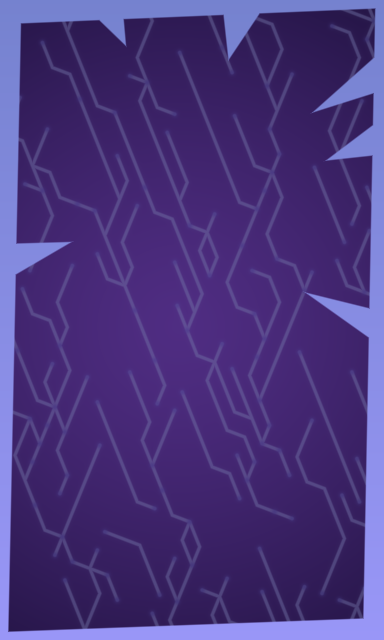
A Shadertoy shader for this pattern:

```glsl
float hash(vec2 p) {
    return fract(sin(dot(p, vec2(127.1, 311.7))) * 43758.5453);
}

float segment(vec2 p, vec2 a, vec2 b) {
    vec2 pa = p - a, ba = b - a;
    return length(pa - ba * clamp(dot(pa, ba) / dot(ba, ba), 0.0, 1.0));
}

// Signed distance to a wedge opening from its tip, negative inside
float wedge(vec2 p, vec2 tip, float angle, float halfAngle) {
    vec2 axis = vec2(cos(angle), sin(angle)), q = p - tip;
    float along = dot(q, axis);
    float across = abs(q.x * axis.y - q.y * axis.x);
    return across * cos(halfAngle) - along * sin(halfAngle);
}

// Slanted sheet with torn notches, negative inside
float sheet(vec2 p) {
    float d = max(0.0128 + 0.0208 * p.y - p.x, p.x - 0.567 - 0.0195 * p.y);
    d = max(d, max(p.y - 0.962 - 0.042 * p.x, 0.0125 + 0.0372 * p.x - p.y));
    d = max(d, -wedge(p, vec2(0.197, 0.928), 2.016, 0.358));
    d = max(d, -wedge(p, vec2(0.357, 0.906), 1.331, 0.349));
    d = max(d, -wedge(p, vec2(0.488, 0.824), 0.517, 0.211));
    d = max(d, -wedge(p, vec2(0.509, 0.749), 0.377, 0.269));
    d = max(d, -wedge(p, vec2(0.477, 0.543), -0.430, 0.188));
    return max(d, -wedge(p, vec2(0.112, 0.622), 3.420, 0.250));
}

// Distance to the tracks (x) and to their end points (y).
// Each track walks along the edges of a skewed triangular lattice.
vec2 tracks(vec2 p) {
    mat2 lattice = mat2(0.0156, -0.039, -0.0117, -0.0286);
    vec2 home = floor(inverse(lattice) * p / 3.0);
    vec2 nearest = vec2(1.0);
    for (int i = -4; i <= 1; i++)
    for (int j = -4; j <= 2; j++) {
        if (i + j < -5) continue;
        vec2 cell = home + vec2(i, j);
        vec2 node = 3.0 * cell + floor(3.0 * vec2(hash(cell), hash(cell + 41.3)));
        vec2 from = lattice * node, last = vec2(1, 0);
        int steps = 3 + int(7.0 * hash(cell + 17.7));
        nearest.y = min(nearest.y, length(p - from));
        for (int k = 0; k < steps; k++) {
            // Steep direction is shared by a block, shallow turns are per node
            vec2 dir = hash(floor(node / 3.0) + 5.9) < 0.55 ? vec2(1, 0) : vec2(0, 1);
            if (hash(node + 9.1) < 0.2) dir = vec2(1, -1);
            // Replace sharp turns with a gentle one
            if (dot(dir, last) < 0.0) dir = vec2(1, 0);
            node += dir;
            last = dir;
            vec2 to = lattice * node;
            nearest.x = min(nearest.x, segment(p, from, to));
            from = to;
        }
        nearest.y = min(nearest.y, length(p - from));
    }
    return nearest;
}

void mainImage(out vec4 fragColor, in vec2 fragCoord) {
    vec2 p = fragCoord / iResolution.y;
    float pixel = 1.0 / iResolution.y;

    // Periwinkle backdrop
    vec3 color = mix(vec3(0.60, 0.59, 0.97), vec3(0.46, 0.51, 0.81), p.y);

    float d = sheet(p);
    if (d < pixel) {
        // Violet glow falling off to the corners
        float falloff = pow(length(p - vec2(0.28, 0.49)) / 0.56, 1.35);
        vec3 violet = mix(vec3(0.31, 0.175, 0.51), vec3(0.15, 0.085, 0.285), min(falloff, 1.1));

        // Soft tracks with a faint halo and dim bluish ends
        vec2 t = tracks(p);
        float line = 1.0 - smoothstep(0.001, 0.0042, t.x);
        float halo = exp(-t.x * t.x / 0.00003);
        float tip = exp(-t.y * t.y / 0.00002);
        violet = mix(violet, vec3(0.45, 0.46, 0.66), 0.40 * line * (1.0 - 0.5 * tip) + 0.06 * halo);
        violet = mix(violet, vec3(0.28, 0.27, 0.62), 0.25 * tip);

        color = mix(violet, color, smoothstep(-pixel, pixel, d));
    }
    fragColor = vec4(color, 1.0);
}
```
